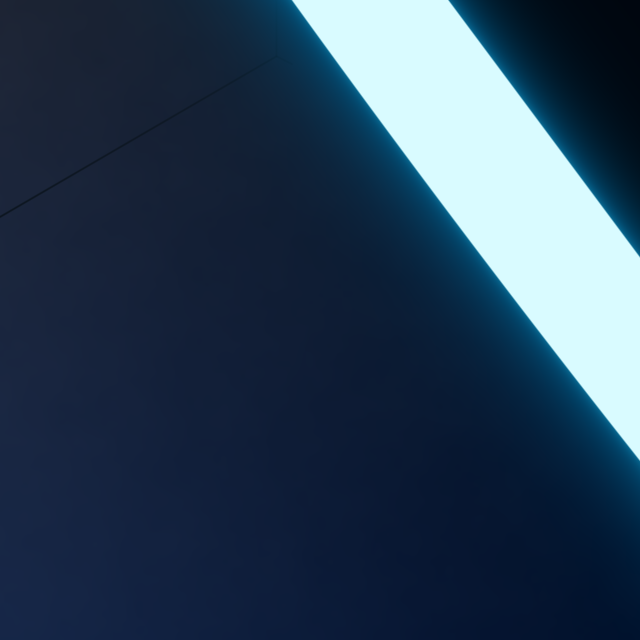
Reproduce this background procedurally as a three.js fragment shader.

```glsl
// A pale cyan light beam crosses a dark navy wall with thin panel seams.
// Signed distances to the two beam edges place the beam and its glow;
// the wall is a four-corner gradient with faint value-noise mottling.

varying vec2 vUv;

// Wall colours at the corners
const vec3 WALL_TOP_LEFT = vec3(0.115, 0.143, 0.205);
const vec3 WALL_TOP_RIGHT = vec3(0.020, 0.070, 0.140);
const vec3 WALL_BOTTOM_LEFT = vec3(0.090, 0.155, 0.285);
const vec3 WALL_BOTTOM_RIGHT = vec3(0.000, 0.058, 0.160);
const vec3 SHADOW_COLOR = vec3(0.000, 0.022, 0.055);

// Beam and glow
const vec3 BEAM_COLOR = vec3(0.850, 0.985, 1.000);
const vec3 GLOW_COLOR = vec3(0.000, 0.310, 0.470);
const vec3 RIM_COLOR = vec3(0.050, 0.480, 0.640);
const vec2 LOWER_EDGE_START = vec2(0.456, 1.0);
const vec2 LOWER_EDGE_END = vec2(1.0, 0.280);
const vec2 UPPER_EDGE_START = vec2(0.7005, 1.0);
const vec2 UPPER_EDGE_END = vec2(1.0, 0.598);
const float LOWER_EDGE_BOW = 0.005;
const float LOWER_GLOW_REACH = 0.062;
const float UPPER_GLOW_REACH = 0.048;
const float RIM_REACH = 0.006;
const float EDGE_SOFTNESS = 0.0016;

// Seams
const vec3 SEAM_COLOR = vec3(0.040, 0.075, 0.110);
const vec2 SEAM_LEFT = vec2(0.0, 0.661);
const vec2 SEAM_CORNER = vec2(0.432, 0.912);
const vec2 SEAM_TOP = vec2(0.432, 1.0);
const vec2 SEAM_TAIL = vec2(0.456, 0.900);
const float SEAM_WIDTH = 0.0014;

const float MOTTLE_STRENGTH = 0.012;

float hash(vec2 p) {
  return fract(sin(dot(p, vec2(127.1, 311.7))) * 43758.5453);
}

float valueNoise(vec2 p) {
  vec2 cell = floor(p);
  vec2 f = fract(p);
  f = f * f * (3.0 - 2.0 * f);
  float low = mix(hash(cell), hash(cell + vec2(1.0, 0.0)), f.x);
  float high = mix(hash(cell + vec2(0.0, 1.0)), hash(cell + vec2(1.0, 1.0)), f.x);
  return mix(low, high, f.y);
}

float mottle(vec2 p) {
  float sum = 0.0;
  float weight = 0.5;
  float scale = 14.0;
  for (int i = 0; i < 3; i++) {
    sum += weight * (valueNoise(p * scale) - 0.5);
    weight *= 0.6;
    scale *= 2.3;
  }
  return sum;
}

// Signed distance to the line a-b, positive to the upper right
float edgeDistance(vec2 p, vec2 a, vec2 b) {
  vec2 dir = normalize(b - a);
  return dot(p - a, vec2(-dir.y, dir.x));
}

float seam(vec2 p, vec2 a, vec2 b) {
  vec2 ab = b - a;
  float t = clamp(dot(p - a, ab) / dot(ab, ab), 0.0, 1.0);
  return 1.0 - smoothstep(0.0, 2.0 * SEAM_WIDTH, length(p - a - ab * t));
}

vec3 addGlow(vec3 color, float dist, float reach) {
  float d = max(dist, 0.0);
  color = mix(color, GLOW_COLOR, exp(-d / reach));
  return mix(color, RIM_COLOR, 0.6 * exp(-d / RIM_REACH));
}

void main() {
  vec2 p = vUv;

  // Beam edges, the lower one slightly bowed outward
  vec2 span = LOWER_EDGE_END - LOWER_EDGE_START;
  float along = clamp(dot(p - LOWER_EDGE_START, span) / dot(span, span), 0.0, 1.0);
  float lower = edgeDistance(p, LOWER_EDGE_START, LOWER_EDGE_END);
  lower += LOWER_EDGE_BOW * 4.0 * along * (1.0 - along);
  float upper = edgeDistance(p, UPPER_EDGE_START, UPPER_EDGE_END);

  // Wall gradient and mottling
  vec3 wall = mix(mix(WALL_BOTTOM_LEFT, WALL_BOTTOM_RIGHT, p.x),
                  mix(WALL_TOP_LEFT, WALL_TOP_RIGHT, p.x), p.y);
  wall += MOTTLE_STRENGTH * mottle(p);

  // Panel seams, fading toward the beam
  wall = mix(wall, SEAM_COLOR, seam(p, SEAM_LEFT, SEAM_CORNER) * mix(0.9, 0.5, p.x / SEAM_CORNER.x));
  float faintSeams = max(seam(p, SEAM_CORNER, SEAM_TOP), seam(p, SEAM_CORNER, SEAM_TAIL));
  wall = mix(wall, SEAM_COLOR, 0.35 * faintSeams);

  // Glow on both sides, then the beam itself
  vec3 lit = addGlow(wall, -lower, LOWER_GLOW_REACH);
  vec3 shade = addGlow(SHADOW_COLOR, upper, UPPER_GLOW_REACH);
  vec3 color = mix(lit, shade, step(0.0, upper));
  float beam = smoothstep(-EDGE_SOFTNESS, EDGE_SOFTNESS, lower)
             * smoothstep(-EDGE_SOFTNESS, EDGE_SOFTNESS, -upper);
  color = mix(color, BEAM_COLOR, beam);

  gl_FragColor = vec4(clamp(color, 0.0, 1.0), 1.0);
}
```
